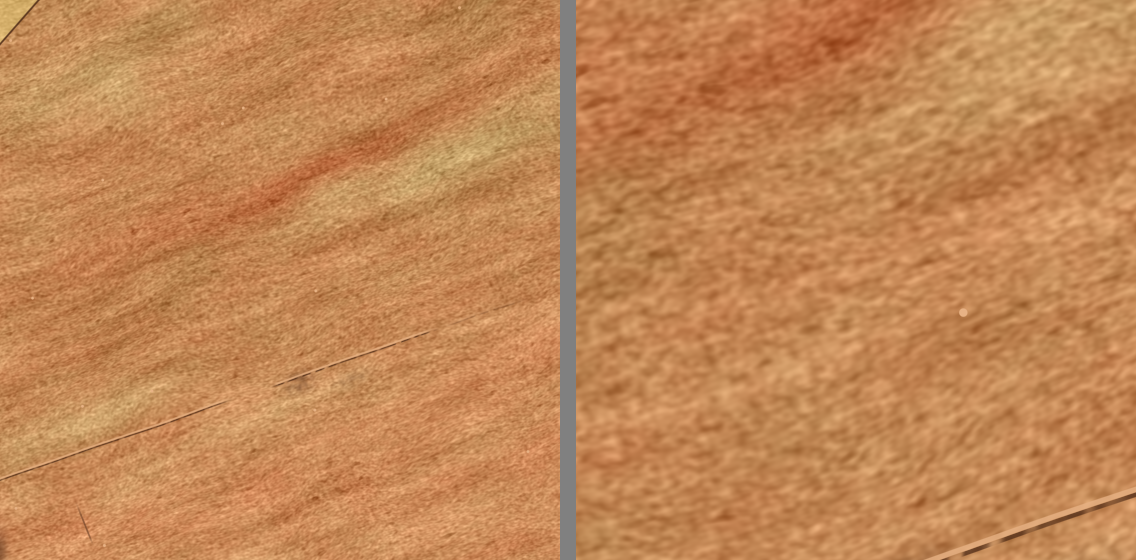
Left, the full canvas; right, a detail of the centre.
This texture is drawn by a WebGL 1 fragment shader. Its source:

```glsl
precision highp float;
// Weathered tan wood: slanted soft bands of red and olive under a fine, rough grain.
// Stretched gradient noise makes the streaks; soft ellipses place the large stains,
// and distance functions draw the broken split, the cut corner and the scratch.
uniform vec2 u_resolution;

const vec3 RED_WOOD = vec3(0.765, 0.462, 0.285);
const vec3 OLIVE_WOOD = vec3(0.758, 0.588, 0.372);
const vec3 PALE_EDGE = vec3(0.91, 0.70, 0.52);
const vec3 DARK_GAP = vec3(0.30, 0.16, 0.08);
const vec3 CORNER_WOOD = vec3(0.84, 0.69, 0.42);
const float GRAIN_ANGLE = 0.37;

vec2 hash2(vec2 cell) {
  vec3 h = fract(cell.xyx * vec3(0.1031, 0.1030, 0.0973));
  h += dot(h, h.yzx + 33.33);
  return fract((h.xx + h.yz) * h.zy);
}

float cornerSlope(vec2 cell, vec2 offset) {
  return dot(hash2(cell) * 2.0 - 1.0, offset);
}

float gradientNoise(vec2 p) {
  vec2 i = floor(p), f = fract(p);
  vec2 w = f * f * f * (f * (f * 6.0 - 15.0) + 10.0);
  vec2 e = vec2(1.0, 0.0);
  float low = mix(cornerSlope(i, f), cornerSlope(i + e, f - e), w.x);
  float high = mix(cornerSlope(i + e.yx, f - e.yx), cornerSlope(i + 1.0, f - 1.0), w.x);
  return 1.4 * mix(low, high, w.y);
}

float layeredNoise(vec2 p) {
  float sum = 0.0, weight = 1.0;
  for (int octave = 0; octave < 3; octave++) {
    sum += weight * gradientNoise(p);
    p = p * 2.03 + 17.3;
    weight *= 0.55;
  }
  return sum;
}

vec2 turn(vec2 p, float angle) {
  float c = cos(angle), s = sin(angle);
  return vec2(c * p.x + s * p.y, c * p.y - s * p.x);
}

// Soft elliptical stain, 1 at its centre
float stain(vec2 p, vec2 centre, vec2 radii, float angle) {
  vec2 q = turn(p - centre, angle) / radii;
  return exp(-dot(q, q));
}

float stroke(float dist, float halfWidth, float pixel) {
  return 1.0 - smoothstep(halfWidth - pixel, halfWidth + pixel, abs(dist));
}

float span(float x, float start, float end) {
  return smoothstep(start - 0.01, start + 0.01, x) * (1.0 - smoothstep(end - 0.02, end + 0.02, x));
}

void main() {
  vec2 p = gl_FragCoord.xy / u_resolution.y;
  float pixel = 0.8 / u_resolution.y;
  vec2 warp = 0.02 * vec2(gradientNoise(p * 5.0), gradientNoise(p * 5.0 + 31.0));
  vec2 g = turn(p + warp, GRAIN_ANGLE);
  vec2 soft = p + warp;

  // Height above the split that crosses the board
  float split = (p.y - 0.145 - 0.345 * p.x - 0.004 * gradientNoise(vec2(p.x * 9.0, 2.0))) * 0.945;
  float below = 1.0 - smoothstep(-0.025, 0.01, split);

  // Red to olive tint
  float tint = 0.30 * layeredNoise(g * vec2(2.5, 9.0) + 4.0) + 0.22 * gradientNoise(p * 11.0 + 9.0);
  tint += 0.13 * gradientNoise(g * vec2(50.0, 75.0) + 61.0);
  tint += 0.60 * stain(soft, vec2(0.88, 0.74), vec2(0.30, 0.045), 0.43);
  tint += 0.50 * stain(soft, vec2(0.18, 0.25), vec2(0.24, 0.035), 0.33);
  tint += 0.35 * stain(soft, vec2(0.08, 0.87), vec2(0.25, 0.12), 0.4);
  tint -= 0.50 * stain(soft, vec2(0.62, 0.72), vec2(0.26, 0.03), 0.45);
  tint -= 0.35 * stain(soft, vec2(0.15, 0.53), vec2(0.28, 0.04), 0.40);
  tint -= 0.12 * below;

  // Light and dark: bands, streaks, then rough grain
  float tone = 0.075 * layeredNoise(g * vec2(3.0, 16.0) + 21.0);
  tone += 0.065 * layeredNoise(g * vec2(11.0, 62.0) + 43.0);
  tone += 0.095 * gradientNoise(g * vec2(75.0, 150.0) + 5.0);
  tone += 0.11 * gradientNoise(g * vec2(150.0, 245.0) + 77.0);
  tone -= 0.10 * smoothstep(0.35, 0.75, gradientNoise(g * vec2(40.0, 95.0) + 13.0));
  tone -= 0.07 * stain(soft, vec2(0.60, 0.71), vec2(0.26, 0.028), 0.45);
  tone -= 0.07 * stain(soft, vec2(0.80, 0.64), vec2(0.20, 0.018), 0.30);
  tone -= 0.05 * stain(soft, vec2(0.20, 0.45), vec2(0.25, 0.07), 0.38);
  tone -= 0.06 * stain(soft, vec2(0.88, 0.97), vec2(0.22, 0.05), 0.25);
  tone += 0.035 * below + 0.01;
  vec3 color = mix(RED_WOOD, OLIVE_WOOD, clamp(0.5 + tint, -0.15, 1.2));
  color += tone * vec3(0.95, 1.0, 0.95);

  // Knot-like stain beside the split and the dirty lower left edge
  float blot = stain(soft, vec2(0.53, 0.318), vec2(0.025, 0.018), 0.5);
  blot += 0.45 * stain(soft, vec2(0.63, 0.325), vec2(0.035, 0.012), 0.35);
  blot *= 0.65 + 0.8 * gradientNoise(p * 90.0);
  blot += 0.8 * stain(p, vec2(0.0, 0.015), vec2(0.012, 0.035), 0.0);
  color = mix(color, DARK_GAP, clamp(0.6 * blot, 0.0, 0.8));

  // Split: a pale lip over a thin shadow, broken along its length
  float presence = span(p.x, -0.1, 0.40) + span(p.x, 0.49, 0.77) + 0.3 * span(p.x, 0.80, 0.93);
  float chips = smoothstep(-0.35, 0.1, gradientNoise(vec2(p.x * 85.0, 3.0)));
  chips = mix(chips, 1.0, 0.6 * (1.0 - step(0.45, p.x)));
  color = mix(color, DARK_GAP, 0.75 * presence * chips * stroke(split + 0.0026, 0.0013, pixel));
  color = mix(color, PALE_EDGE, 0.8 * presence * stroke(split - 0.0004, 0.0016, pixel));

  // Short scratch, cut corner and sparse pale specks
  vec2 s = p - vec2(0.152, 0.062);
  float scratch = stroke(s.x + 0.40 * s.y, 0.0016, pixel) * span(s.y, -0.027, 0.028);
  color = mix(color, DARK_GAP, 0.5 * scratch);
  float corner = dot(p - vec2(0.0, 0.921), vec2(-0.753, 0.659));
  color = mix(color, CORNER_WOOD + 0.6 * tone, smoothstep(-pixel, pixel, corner));
  color = mix(color, DARK_GAP, 0.85 * stroke(corner, 0.0016, pixel));
  vec2 cell = floor(p * 24.0), seed = hash2(cell + 101.0);
  float speck = length(fract(p * 24.0) - 0.2 - 0.6 * seed) / 24.0;
  color = mix(color, PALE_EDGE, step(0.985, hash2(cell + 57.0).x) * stroke(speck, 0.0025, pixel));

  gl_FragColor = vec4(clamp(color, 0.0, 1.0), 1.0);
}
```
